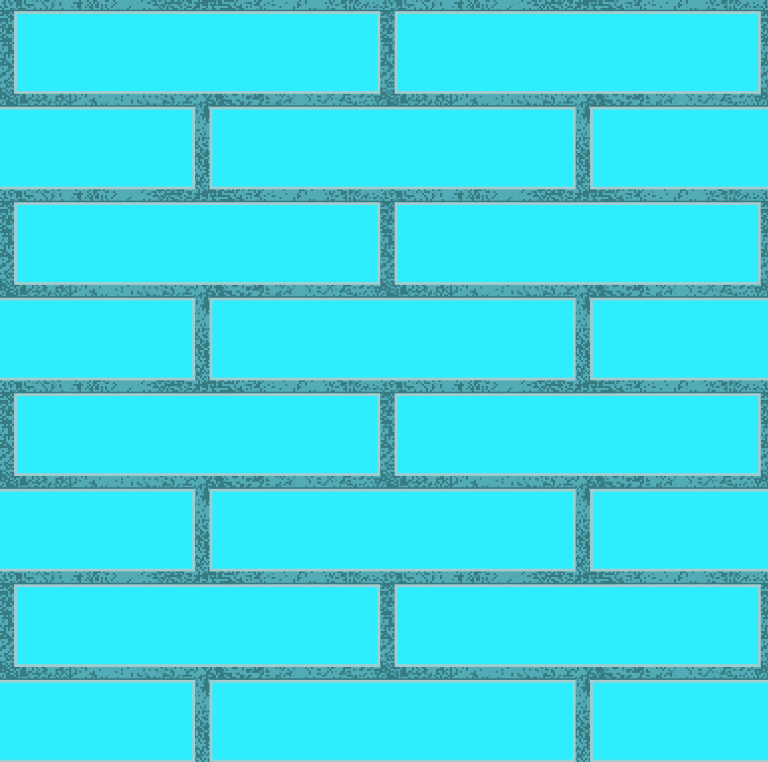
This pattern is drawn by a WebGL 1 fragment shader. Its source:

```glsl
precision highp float;
// Running-bond wall of flat cyan bricks with pale rims, set in speckled teal mortar.
// One tile holds two staggered courses; the mortar grain wraps on that tile,
// so every repeat carries the same blotches. Lengths are in tile widths.
uniform vec2 u_resolution;

const vec2 TILE = vec2(1.0, 0.502);
const vec2 GRAINS = vec2(192.0, 96.0);   // mortar grains per tile

float hash(vec2 p) {
  vec3 q = fract(p.xyx * vec3(0.1031, 0.1030, 0.0973));
  q += dot(q, q.yzx + 33.33);
  return fract((q.x + q.y) * q.z);
}

// Smooth noise that wraps after the given number of lattice cells.
float wrappedNoise(vec2 p, vec2 period) {
  vec2 i = floor(p);
  vec2 f = smoothstep(0.0, 1.0, fract(p));
  vec2 a = mod(i, period);
  vec2 b = mod(i + 1.0, period);
  return mix(mix(hash(a), hash(vec2(b.x, a.y)), f.x),
             mix(hash(vec2(a.x, b.y)), hash(b), f.x), f.y);
}

// Darkness of one grain: dense around the upright joints, sparse between them.
float grain(vec2 cell) {
  cell = mod(cell, GRAINS);
  float u = (cell.x + 0.5) / GRAINS.x;
  float density = 0.33 + 0.17 * cos(12.56637 * (u - 0.05));
  density += 0.4 * (wrappedNoise(cell / 8.0, GRAINS / 8.0) - 0.5);
  return clamp((density - hash(cell + 17.0)) * 9.0 + 0.5, 0.0, 1.0);
}

// Blends neighbouring grains over a narrow, softened edge.
float speckle(vec2 p, float softness) {
  p -= 0.5;
  vec2 i = floor(p);
  vec2 f = clamp((fract(p) - 0.5) / softness + 0.5, 0.0, 1.0);
  return mix(mix(grain(i), grain(i + vec2(1.0, 0.0)), f.x),
             mix(grain(i + vec2(0.0, 1.0)), grain(i + 1.0), f.x), f.y);
}

// Antialiased coverage of a signed distance.
float cover(float d, float pixel) {
  return clamp(0.5 - d / pixel, 0.0, 1.0);
}

float boxDistance(vec2 p, vec2 halfSize) {
  vec2 d = abs(p) - halfSize;
  return max(d.x, d.y);
}

void main() {
  // Position measured from the top left, about two tiles across.
  float pixel = 2.018 / u_resolution.x;
  vec2 pos = vec2(gl_FragCoord.x, u_resolution.y - gl_FragCoord.y) * pixel;

  // Brick-local coordinates, with every other course shifted.
  float course = floor((pos.y - 0.0125) / 0.251);
  float shift = mix(0.518, 0.0315, mod(course, 2.0));
  vec2 brick = vec2(fract(pos.x - shift + 0.5) - 0.5,
                    pos.y - 0.138 - course * 0.251);
  vec2 halfSize = vec2(0.481, 0.1085);

  // Mortar
  vec3 darkTeal = vec3(0.21, 0.48, 0.51);
  float softness = clamp(0.5 * pixel * GRAINS.x, 0.05, 1.0);
  float dark = speckle(pos / TILE * GRAINS, softness);
  vec3 color = mix(vec3(0.32, 0.67, 0.71), darkTeal, dark);

  // Thin shadow line along the top of the brick
  float shadow = boxDistance(brick + vec2(0.0, halfSize.y + 0.002),
                             vec2(halfSize.x, 0.0022));
  color = mix(color, darkTeal, cover(shadow, pixel));

  // Pale rim and flat face
  float d = boxDistance(brick, halfSize);
  color = mix(color, vec3(0.64, 0.80, 0.81), cover(d, pixel));
  color = mix(color, vec3(0.18, 0.93, 1.0), cover(d + 0.0072, pixel));

  gl_FragColor = vec4(color, 1.0);
}
```
